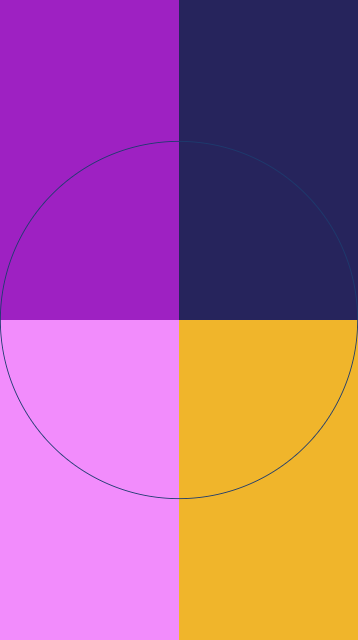
Write a WebGL 1 fragment shader that draws this background.

```glsl
precision highp float;

uniform vec2 u_resolution;

void main() {
    // Centred coordinates, one unit per canvas width
    vec2 p = (gl_FragCoord.xy - 0.5 * u_resolution) / u_resolution.x;
    float pixel = 1.0 / u_resolution.x;

    // Four flat quadrants
    vec3 purple = vec3(0.62, 0.13, 0.76);
    vec3 navy = vec3(0.15, 0.14, 0.36);
    vec3 pink = vec3(0.95, 0.55, 0.99);
    vec3 amber = vec3(0.94, 0.71, 0.17);
    vec2 side = clamp(p / pixel + 0.5, 0.0, 1.0);
    vec3 color = mix(mix(pink, amber, side.x), mix(purple, navy, side.x), side.y);

    // Thin ring touching the left and right edges
    vec3 ringBlue = vec3(0.11, 0.23, 0.43);
    float ringDistance = abs(length(p) - 0.499);
    float ring = clamp((0.0012 - ringDistance) / pixel + 0.5, 0.0, 1.0);
    color = mix(color, ringBlue, ring);

    gl_FragColor = vec4(color, 1.0);
}
```
